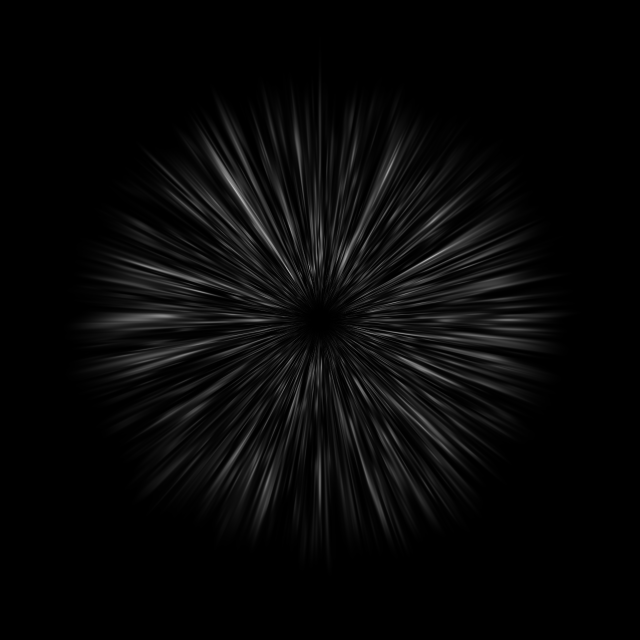
Give the GLSL for this background, as a WebGL 2 fragment shader.

```glsl
#version 300 es
precision highp float;
// A monochrome burst of fine radial light streaks around a dark core.
uniform vec2 u_resolution;
out vec4 outColor;

const float TAU = 6.2831853;

float hash(vec2 p) {
    vec3 q = fract(p.xyx * vec3(0.1031, 0.1030, 0.0973));
    q += dot(q, q.yzx + 33.33);
    return fract((q.x + q.y) * q.z);
}

// Value noise whose x axis wraps after "cells" steps of one full turn.
float polarNoise(float turn, float depth, float cells, float seed) {
    vec2 p = vec2(turn * cells, depth);
    vec2 id = floor(p);
    vec2 f = smoothstep(0.0, 1.0, p - id);
    float left = mod(id.x, cells);
    float right = mod(id.x + 1.0, cells);
    float y = id.y + seed * 37.0;
    float lower = mix(hash(vec2(left, y)), hash(vec2(right, y)), f.x);
    float upper = mix(hash(vec2(left, y + 1.0)), hash(vec2(right, y + 1.0)), f.x);
    return mix(lower, upper, f.y);
}

// Streaks grow longer outward, since depth is logarithmic in the radius.
float streaks(float turn, float radius) {
    float depth = log(max(radius, 0.005)) + 6.0;
    float light = 0.0;
    for (int i = 0; i < 3; i++) {
        float layer = float(i);
        // A slow shift per ray keeps the streak ends from lining up in rings.
        float shift = 3.0 * polarNoise(turn, 0.5, 90.0, layer + 11.0);
        float n = polarNoise(turn, depth * (1.7 + 1.5 * layer) + shift, 270.0 + 110.0 * layer, layer + 1.0);
        light += (0.34 - 0.05 * layer) * pow(n, 5.0);
    }
    float clump = polarNoise(turn, depth * 0.9, 64.0, 5.0);
    return light * (0.5 + 1.0 * clump);
}

// Thin glints on the four axes: right, up, left and down.
float axisGlints(vec2 p) {
    vec4 centre = vec4(0.11, 0.30, 0.105, 0.245);
    vec4 spread = vec4(0.035, 0.07, 0.04, 0.045);
    vec4 strength = vec4(0.28, 0.15, 0.30, 0.42);
    float light = 0.0;
    for (int k = 0; k < 4; k++) {
        float a = float(k) * TAU / 4.0;
        vec2 axis = vec2(cos(a), sin(a));
        float along = (dot(p, axis) - centre[k]) / spread[k];
        float across = (p.x * axis.y - p.y * axis.x) / 0.0019;
        // Only the half of the axis ahead of the core is lit.
        light += strength[k] * exp(-along * along - across * across);
    }
    return light;
}

float burst(vec2 p) {
    float radius = length(p);
    float turn = fract(atan(p.y, p.x) / TAU);

    // Each ray ends at its own distance, giving a ragged rim.
    float reach = 0.335 + 0.06 * polarNoise(turn, 0.5, 210.0, 8.0)
                + 0.035 * polarNoise(turn, 0.5, 73.0, 9.0);
    float rim = 1.0 - smoothstep(reach - 0.13, reach + 0.01, radius);
    float core = smoothstep(0.012, 0.085, radius);
    float inner = 1.0 + 0.3 * exp(-pow((radius - 0.11) / 0.06, 2.0));
    return streaks(turn, radius) * rim * core * inner + axisGlints(p);
}

void main() {
    // Four samples per pixel keep the narrow rays smooth.
    float light = 0.0;
    for (int s = 0; s < 4; s++) {
        vec2 jitter = vec2(s % 2, s / 2) * 0.5 - 0.25;
        vec2 p = gl_FragCoord.xy + jitter - 0.5 * u_resolution;
        light += 0.25 * burst(p / min(u_resolution.x, u_resolution.y));
    }
    outColor = vec4(vec3(light), 1.0);
}
```
